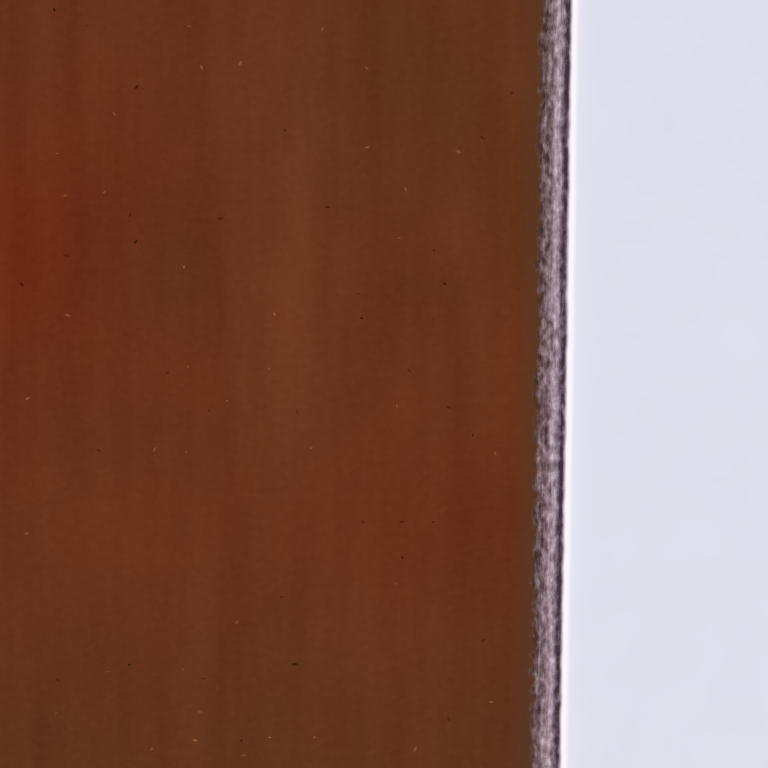
A Shadertoy shader for this texture:

```glsl
// A reddish brown panel with faint vertical streaks and scattered flecks ends in
// a frayed grey edge and a thin white rim, beside a pale lavender field.
// Gradient noise drives the stain and fraying; hashed cells place the flecks.

const vec3 BROWN = vec3(0.405, 0.200, 0.110);
const vec3 RUST = vec3(0.430, 0.165, 0.085);
const vec3 UMBER = vec3(0.355, 0.205, 0.115);
const vec3 PALE = vec3(0.872, 0.872, 0.925);
const vec3 RIM = vec3(0.985, 0.960, 0.990);
const vec3 FRAY_DARK = vec3(0.270, 0.190, 0.195);
const vec3 FRAY_LIGHT = vec3(0.780, 0.700, 0.740);

vec2 hash2(vec2 p) {
    vec3 q = fract(vec3(p.xyx) * vec3(0.1031, 0.1030, 0.0973));
    q += dot(q, q.yzx + 33.33);
    return fract((q.xx + q.yz) * q.zy);
}

float cornerSlope(vec2 cell, vec2 offset) {
    return dot(hash2(cell) * 2.0 - 1.0, offset);
}

// Gradient noise, roughly -0.7 to 0.7.
float gradientNoise(vec2 p) {
    vec2 i = floor(p), f = fract(p);
    vec2 u = f * f * f * (f * (f * 6.0 - 15.0) + 10.0);
    vec2 e = vec2(1.0, 0.0);
    float low = mix(cornerSlope(i, f), cornerSlope(i + e, f - e), u.x);
    float high = mix(cornerSlope(i + e.yx, f - e.yx), cornerSlope(i + 1.0, f - 1.0), u.x);
    return mix(low, high, u.y);
}

float fbm(vec2 p) {
    float sum = 0.0, gain = 1.0;
    for (int octave = 0; octave < 4; octave++) {
        sum += gain * gradientNoise(p);
        p = p * 2.03 + 17.1;
        gain *= 0.5;
    }
    return sum;
}

// Soft elliptical patch, 1 at its centre.
float patchAt(vec2 p, vec2 centre, vec2 radius) {
    vec2 q = (p - centre) / radius;
    return exp(-dot(q, q));
}

// Soft vertical stripe, 1 along its middle.
float stripe(float d, float middle, float width) {
    float q = (d - middle) / width;
    return exp(-q * q);
}

// Sparse tilted flecks, at most one per cell.
float flecks(vec2 p, float cells, float density, float seed) {
    vec2 q = p * cells;
    vec2 cell = floor(q);
    vec2 place = hash2(cell + seed);
    vec2 kind = hash2(cell + seed + 51.7);
    vec2 d = (fract(q) - mix(vec2(0.25), vec2(0.75), place)) / cells;
    float angle = (kind.y - 0.5) * 2.8;
    d = mat2(cos(angle), -sin(angle), sin(angle), cos(angle)) * d;
    float size = mix(0.0022, 0.0045, place.x);
    float fleck = 1.0 - smoothstep(0.4, 1.2, length(d / vec2(size, size * 0.5)));
    return fleck * step(kind.x, density) * mix(0.4, 1.0, place.y);
}

vec3 panelColor(vec2 p, float d) {
    vec3 col = BROWN;
    col = mix(col, RUST, 0.75 * patchAt(p, vec2(0.0, 0.67), vec2(0.25, 0.18)));
    col = mix(col, RUST, 0.35 * patchAt(p, vec2(0.55, 0.32), vec2(0.22, 0.10)));
    col = mix(col, UMBER, 0.45 * patchAt(p, vec2(0.22, 0.64), vec2(0.09, 0.08)));
    col = mix(col, UMBER, 0.50 * patchAt(p, vec2(0.55, 0.90), vec2(0.22, 0.25)));
    col = mix(col, UMBER, 0.55 * smoothstep(0.30, 0.0, p.y));
    col += vec3(0.025, 0.025, 0.020) * patchAt(p, vec2(0.38, 0.60), vec2(0.06, 0.35));

    // Stain, long streaks and fine grain.
    col += vec3(0.030, 0.012, 0.008) * fbm(p * vec2(7.0, 5.0));
    col += vec3(0.022, 0.022, 0.018) * fbm(p * vec2(26.0, 2.2) + 8.0);
    col += 0.016 * fbm(p * vec2(95.0, 120.0));

    float inside = smoothstep(-0.06, -0.09, d);
    col += vec3(0.17, 0.14, 0.10) * flecks(p, 18.0, 0.16, 3.0) * inside;
    col -= vec3(0.18, 0.10, 0.06) * flecks(p, 20.0, 0.12, 29.0) * inside;
    return mix(col, vec3(0.34, 0.225, 0.150), 0.65 * smoothstep(-0.078, -0.052, d));
}

// Torn fibres, with lengthwise bands nearer the rim.
vec3 frayColor(vec2 p, float d) {
    float fibre = fbm(vec2(d * 130.0, p.y * 75.0));
    float strands = fbm(vec2(d * 170.0, p.y * 14.0) + 5.0);
    float light = 0.37 + 0.55 * fibre + 0.30 * strands;
    light += 0.38 * stripe(d, -0.024, 0.006);
    light -= 0.30 * stripe(d, -0.013, 0.004);
    light -= 0.22 * stripe(d, -0.047, 0.006);
    vec3 col = mix(FRAY_DARK, FRAY_LIGHT, clamp(light, 0.0, 1.15));
    return col + vec3(-0.01, 0.0, 0.04) * smoothstep(-0.03, -0.012, d);
}

void mainImage(out vec4 fragColor, in vec2 fragCoord) {
    vec2 p = fragCoord / iResolution.xy;
    float pixel = 1.0 / iResolution.x;
    float rimX = mix(0.738, 0.753, p.y) + 0.0015 * gradientNoise(vec2(2.3, p.y * 9.0));
    float d = p.x - rimX;

    float ragged = -0.047 + 0.007 * fbm(vec2(p.x * 45.0, p.y * 60.0));
    vec3 col = panelColor(p, d);
    col = mix(col, frayColor(p, d), smoothstep(-0.003 - pixel, 0.003 + pixel, d - ragged));
    float rimStart = -0.009 + 0.0015 * gradientNoise(vec2(7.1, p.y * 40.0));
    col = mix(col, RIM, smoothstep(-0.002 - pixel, 0.002 + pixel, d - rimStart));

    vec3 field = PALE + vec3(0.010, 0.010, 0.006) * (0.5 - p.y);
    field += 0.006 * fbm(p * 12.0) + 0.03 * exp(-max(d, 0.0) * 90.0);
    col = mix(col, field, smoothstep(-0.002 - pixel, 0.002 + pixel, d));
    fragColor = vec4(clamp(col, 0.0, 1.0), 1.0);
}
```
